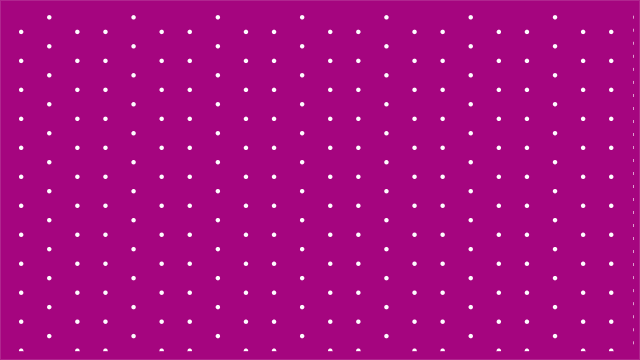
Write a WebGL 2 fragment shader that draws this pattern.

```glsl
#version 300 es
precision highp float;

uniform vec2 u_resolution;
out vec4 fragColor;

// Lengths are fractions of the canvas height, measured from the top left.
const vec3 MAGENTA = vec3(0.647, 0.020, 0.498);
const vec3 WHITE = vec3(0.995, 0.985, 0.995);
const vec2 DOT_PITCH = vec2(0.07805, 0.0805);
const vec2 FIRST_DOT = vec2(0.0588, 0.0886);
const vec2 LAST_CELL = vec2(21.0, 11.0);
const float RAISED_SHIFT = 0.0405;
const float DOT_RADIUS = 0.0061;
const float DOT_FLOOR = 0.9755;
const vec2 FIRST_SLIVER = vec2(1.7602, 0.0475);
const vec2 SLIVER_HALF = vec2(0.0008, 0.0036);
const float SLIVER_PITCH = 0.0362;
const float LAST_SLIVER = 25.0;
const float RIM_WIDTH = 0.0012;
const float RIM_STRENGTH = 0.3;

// Antialiased coverage of a signed distance.
float fill(float d, float pixel) {
  return clamp(0.5 - d / pixel, 0.0, 1.0);
}

float boxDistance(vec2 p, vec2 halfSize) {
  vec2 q = abs(p) - halfSize;
  return length(max(q, 0.0)) + min(max(q.x, q.y), 0.0);
}

// Every third column is raised; the lowest dots are cut flat.
float dotDistance(vec2 p) {
  float column = clamp(round((p.x - FIRST_DOT.x) / DOT_PITCH.x), 0.0, LAST_CELL.x);
  float raised = 1.0 - step(0.5, abs(mod(column, 3.0) - 1.0));
  vec2 start = FIRST_DOT - vec2(0.0, RAISED_SHIFT * raised);
  float row = clamp(round((p.y - start.y) / DOT_PITCH.y), 0.0, LAST_CELL.y);
  vec2 center = start + vec2(column, row) * DOT_PITCH;
  return max(length(p - center) - DOT_RADIUS, p.y - DOT_FLOOR);
}

// Thin remnants of a denser column near the right edge.
float sliverDistance(vec2 p) {
  vec2 q = p - FIRST_SLIVER;
  q.y -= SLIVER_PITCH * clamp(round(q.y / SLIVER_PITCH), 0.0, LAST_SLIVER);
  return boxDistance(q, SLIVER_HALF);
}

void main() {
  float pixel = 1.0 / u_resolution.y;
  vec2 p = vec2(gl_FragCoord.x, u_resolution.y - gl_FragCoord.y) * pixel;
  vec2 size = u_resolution * pixel;

  // Faint pale rim around the canvas.
  vec2 toEdge = min(p, size - p);
  float rim = fill(min(toEdge.x, toEdge.y) - RIM_WIDTH, pixel);
  vec3 color = mix(MAGENTA, WHITE, RIM_STRENGTH * rim);

  float marks = max(fill(dotDistance(p), pixel), fill(sliverDistance(p), pixel));
  fragColor = vec4(mix(color, WHITE, marks), 1.0);
}
```
